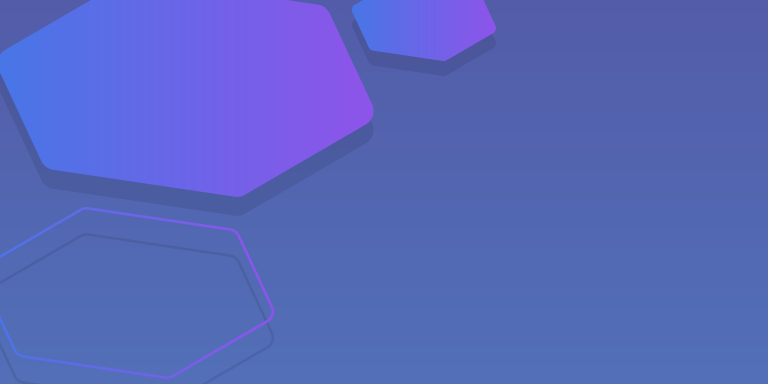
A Shadertoy shader for this background:

```glsl
const vec3 SKY_TOP = vec3(0.325, 0.360, 0.660);
const vec3 SKY_BOTTOM = vec3(0.322, 0.437, 0.722);
const vec3 BLUE = vec3(0.278, 0.463, 0.902);
const vec3 VIOLET = vec3(0.557, 0.329, 0.914);
const float SHADOW_ALPHA = 0.09;
const float CORNER_RADIUS = 0.0417;
const float HALF_WIDTH = 0.49;

// Half of the corners; the others are their negatives
const vec2 CORNERS[3] = vec2[3](
    vec2(0.448, -0.0615), vec2(0.134, -0.244), vec2(-0.338, -0.174));

vec2 corner(int i) {
    return CORNERS[i % 3] * (i % 6 < 3 ? 1.0 : -1.0);
}

// Signed distance to the skewed, rounded hexagon
float hexagon(vec2 p, float size) {
    p /= size;
    float plane = -1e3;
    float nearest = 1e3;
    for (int i = 0; i < 6; i++) {
        vec2 start = corner(i);
        vec2 edge = corner(i + 1) - start;
        vec2 q = p - start;
        vec2 normal = normalize(vec2(-edge.y, edge.x));
        plane = max(plane, dot(q, normal));
        float along = clamp(dot(q, edge) / dot(edge, edge), 0.0, 1.0);
        nearest = min(nearest, length(q - along * edge));
    }
    return ((plane > 0.0 ? nearest : plane) - CORNER_RADIUS) * size;
}

float coverage(float d, float pixel) {
    return clamp(0.5 - d / pixel, 0.0, 1.0);
}

// A positive stroke keeps only a band just inside the edge
float shapeMask(vec2 p, float size, float stroke, float pixel) {
    float d = hexagon(p, size);
    if (stroke > 0.0) d = abs(d + 0.5 * stroke) - 0.5 * stroke;
    return coverage(d, pixel);
}

// Drop shadow first, then the horizontal gradient
vec3 drawHexagon(vec3 base, vec2 p, float size, float stroke, float drop, float pixel) {
    float shadow = shapeMask(p + vec2(0.0, drop), size, stroke, pixel);
    base *= 1.0 - SHADOW_ALPHA * shadow;
    float across = clamp(0.5 + 0.5 * p.x / (HALF_WIDTH * size), 0.0, 1.0);
    vec3 fill = mix(BLUE, VIOLET, across);
    return mix(base, fill, shapeMask(p, size, stroke, pixel));
}

void mainImage(out vec4 fragColor, in vec2 fragCoord) {
    vec2 uv = fragCoord / iResolution.y;
    float pixel = 1.0 / iResolution.y;

    vec3 color = mix(SKY_BOTTOM, SKY_TOP, uv.y);
    color = drawHexagon(color, uv - vec2(0.330, 0.237), 0.784, 0.0068, 0.068, pixel);
    color = drawHexagon(color, uv - vec2(0.483, 0.773), 1.0, 0.0, 0.0495, pixel);
    color = drawHexagon(color, uv - vec2(1.104, 0.9505), 0.383, 0.0, 0.039, pixel);

    fragColor = vec4(color, 1.0);
}
```
